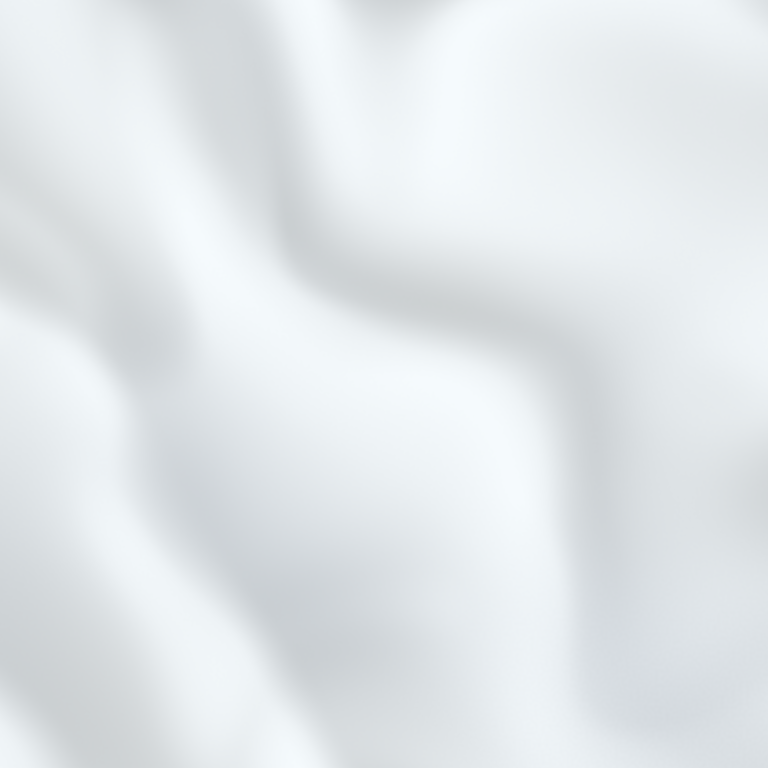
This texture is drawn by a WebGL 2 fragment shader. Its source:

```glsl
#version 300 es
precision highp float;
// Soft white silk lying in diagonal folds. A lopsided wave runs across a bent,
// noise-warped coordinate for the long folds; a second wave follows the contours
// of gradient noise for the small hooked creases. Height is mapped to pale greys.

uniform vec2 u_resolution;
out vec4 fragColor;

// Unit gradient with a hashed direction for each lattice cell
vec2 latticeGradient(ivec2 cell) {
    uvec2 c = uvec2(cell + 4096);
    uint h = c.x * 1597334677u ^ c.y * 3812015801u;
    h = (h ^ (h >> 15)) * 2246822519u;
    h ^= h >> 13;
    float angle = 6.28319 * float(h & 65535u) / 65536.0;
    return vec2(cos(angle), sin(angle));
}

float gradientNoise(vec2 p) {
    vec2 base = floor(p), f = p - base;
    ivec2 c = ivec2(base);
    vec2 w = f * f * f * (f * (f * 6.0 - 15.0) + 10.0);
    float a = dot(latticeGradient(c), f);
    float b = dot(latticeGradient(c + ivec2(1, 0)), f - vec2(1, 0));
    float d = dot(latticeGradient(c + ivec2(0, 1)), f - vec2(0, 1));
    float e = dot(latticeGradient(c + ivec2(1, 1)), f - vec2(1, 1));
    return mix(mix(a, b, w.x), mix(d, e, w.x), w.y);
}

// One fold per unit of phase: a slow rise, then a fall of the given width
float foldProfile(float phase, float fallWidth) {
    float x = fract(phase);
    float crest = 1.0 - fallWidth;
    return smoothstep(0.0, crest, x) * (1.0 - smoothstep(crest, 1.0, x));
}

void main() {
    vec2 p = gl_FragCoord.xy / u_resolution;

    // The cloth is more crumpled to the upper right and calmer at the lower right
    float crumple = smoothstep(0.9, 1.5, p.x + p.y);
    float calm = smoothstep(0.45, 0.8, p.x) * (1.0 - smoothstep(0.1, 0.36, p.y));

    // Fold coordinates: the long folds descend steeply, then flatten to the right
    float across = dot(p, vec2(0.8, 0.6));
    float along = dot(p, vec2(0.6, -0.8));
    float right = p.x - 0.5;
    float bend = 0.325 * (right + sqrt(right * right + 0.02));
    across -= bend * smoothstep(0.0, 0.45, p.y);

    // Warp
    vec2 warp = vec2(gradientNoise(p * 2.6 + 7.3), gradientNoise(p * 2.6 + 31.7));
    float bent = across + mix(0.09, 0.28, crumple) * warp.x;

    // Long folds, with edges that turn from soft to tight
    float softness = smoothstep(-0.4, 0.4, gradientNoise(p * 3.1 + 53.2));
    float longPhase = (bent - 0.08) / 0.325;
    float longFold = foldProfile(longPhase, mix(0.22, 0.42, softness));

    // Small creases along stretched noise contours
    vec2 q = vec2(across * 3.8, along * 2.1) + 0.6 * warp + 17.4;
    float creasePhase = 0.5 * longPhase + 1.3 * gradientNoise(q);
    float crease = foldProfile(creasePhase, mix(0.42, 0.26, softness));

    // Light on the cloth, compressed gently in the highlights
    float light = mix(longFold, crease, mix(0.28, 0.46, crumple));
    light = 0.07 + 1.08 * mix(light, 0.5, 0.5 * calm);
    light -= 0.12 * smoothstep(0.8, 1.2, light);

    // Pale cool greys, a faint warm or blue tint in the shade, and fine weave
    vec3 color = vec3(0.78, 0.798, 0.808) + vec3(0.175, 0.177, 0.178) * light;
    float warmth = gradientNoise(p * 2.2 + 71.9) - 0.5 * calm;
    color += vec3(0.012, 0.005, -0.012) * warmth * (1.1 - light);
    color += 0.005 * gradientNoise(p * 210.0) * (0.5 + calm);

    fragColor = vec4(color, 1.0);
}
```
